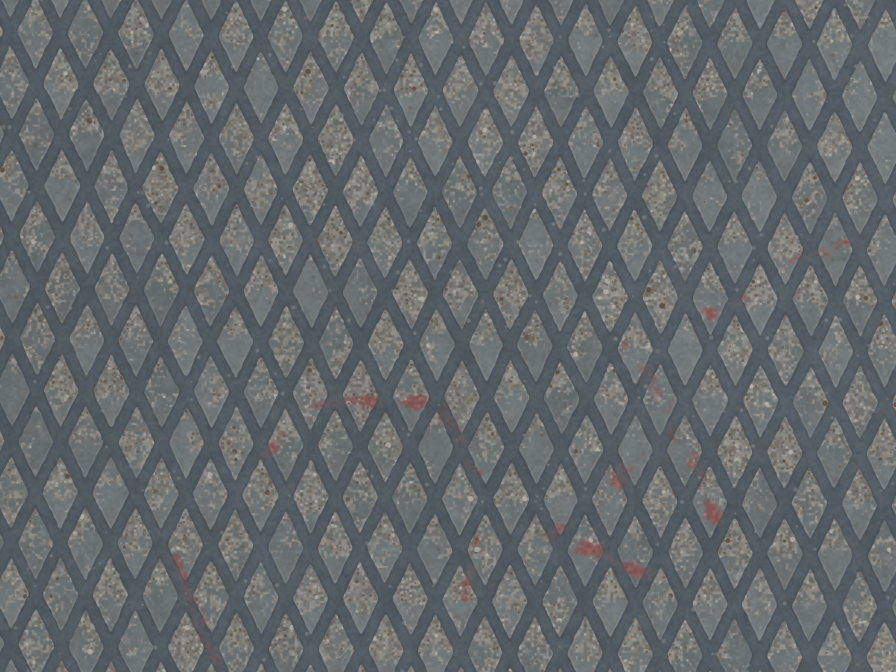
Write a WebGL 2 fragment shader that draws this texture.

```glsl
#version 300 es
precision highp float;

uniform vec2 u_resolution;
out vec4 outColor;

const vec2 PERIOD = vec2(0.0743, 0.152);   // diamond spacing, in canvas heights
const vec2 ANCHOR = vec2(0.019, 0.0625);   // centre of one diamond
const float PLATE_HALF = 0.362;            // plate half size, in lattice cells

const vec3 GROOVE = vec3(0.325, 0.36, 0.382);
const vec3 PLATE = vec3(0.425, 0.452, 0.458);
const vec3 SAND = vec3(0.505, 0.492, 0.468);
const vec3 STONE_PALE = vec3(0.70, 0.69, 0.66);
const vec3 STONE_BROWN = vec3(0.36, 0.29, 0.23);
const vec3 PAINT = vec3(0.55, 0.33, 0.33);

// Paint strokes: start and end points
const int STROKES = 12;
const vec4 STROKE[STROKES] = vec4[STROKES](
    vec4(-0.276, -0.174, -0.207, -0.116), vec4(-0.207, -0.116, -0.033, -0.099),
    vec4(0.002, -0.116, 0.049, -0.203), vec4(0.056, -0.29, 0.005, -0.455),
    vec4(0.158, -0.29, 0.288, -0.182), vec4(0.193, -0.313, 0.297, -0.354),
    vec4(0.271, -0.012, 0.332, -0.108), vec4(0.34, -0.142, 0.401, -0.29),
    vec4(0.392, 0.035, 0.462, 0.057), vec4(0.497, 0.11, 0.609, 0.132),
    vec4(-0.415, -0.325, -0.34, -0.49), vec4(0.605, -0.18, 0.59, -0.215));

float hash(vec2 p) {
    vec3 q = fract(p.xyx * 0.1031);
    q += dot(q, q.yzx + 33.33);
    return fract((q.x + q.y) * q.z);
}

float noise(vec2 p) {
    vec2 i = floor(p), f = fract(p);
    f = f * f * (3.0 - 2.0 * f);
    return mix(mix(hash(i), hash(i + vec2(1, 0)), f.x),
               mix(hash(i + vec2(0, 1)), hash(i + vec2(1, 1)), f.x), f.y);
}

float fbm(vec2 p) {
    float sum = 0.0, amp = 0.5;
    for (int i = 0; i < 4; i++) {
        sum += amp * noise(p);
        p = p * 2.03 + 17.7;
        amp *= 0.5;
    }
    return sum / 0.9375;
}

float roundedBox(vec2 p, float halfSize, float radius) {
    vec2 q = abs(p) - halfSize + radius;
    return length(max(q, 0.0)) + min(max(q.x, q.y), 0.0) - radius;
}

float segmentDistance(vec2 p, vec2 a, vec2 b) {
    vec2 ab = b - a;
    return length(p - a - ab * clamp(dot(p - a, ab) / dot(ab, ab), 0.0, 1.0));
}

// Jittered pebbles: x is coverage, y is a random tone
vec2 pebbles(vec2 p, float size, float density, float pixel) {
    vec2 id = floor(p / size);
    vec2 jitter = vec2(hash(id + 3.1), hash(id + 71.7)) * 0.4 + 0.3;
    float radius = size * mix(0.14, 0.36, hash(id + 19.3));
    float d = length(p - (id + jitter) * size) - radius;
    float present = step(hash(id + 41.9), density);
    return vec2(present * smoothstep(pixel, -pixel, d), hash(id + 57.3));
}

float paintMask(vec2 p) {
    vec2 bent = p + 0.022 * (vec2(noise(p * 22.0), noise(p * 22.0 + 40.0)) - 0.5);
    float d = 1.0;
    for (int i = 0; i < STROKES; i++)
        d = min(d, segmentDistance(bent, STROKE[i].xy, STROKE[i].zw));
    float worn = smoothstep(0.38, 0.6, fbm(p * 34.0 + 9.0));
    return worn * smoothstep(0.012, 0.005, d + 0.006 * (noise(p * 170.0) - 0.5));
}

vec3 addStones(vec3 color, vec2 stone, float amount) {
    vec3 tone = mix(STONE_BROWN, STONE_PALE, smoothstep(0.25, 0.75, stone.y));
    return mix(color, tone, stone.x * amount);
}

void main() {
    float pixel = 1.0 / u_resolution.y;
    vec2 p = (gl_FragCoord.xy - 0.5 * u_resolution) * pixel;

    // Slightly tilted, uneven diamond lattice
    vec2 q = p - ANCHOR + vec2(0.0, 0.015 * p.x);
    q += 0.004 * (vec2(noise(p * 9.0), noise(p * 9.0 + 30.0)) - 0.5);
    vec2 s = q / PERIOD;
    vec2 lattice = vec2(s.x + s.y, s.x - s.y);
    vec2 cell = floor(lattice + 0.5);
    vec2 local = lattice - cell;
    float edge = roundedBox(local, PLATE_HALF, 0.05) + 0.025 * (noise(p * 130.0) - 0.5);
    float soft = max(0.018, 0.8 * pixel / 0.066);
    float plate = smoothstep(soft, -soft, edge);

    // Grit gathers in the upper part of each plate, by a varying amount
    float grain = noise(p * 230.0 + 5.0) - 0.5;
    float up = local.x - local.y;
    float drift = fbm(p * 32.0) + 0.38 * up + 0.3 * (hash(cell + 100.0) - 0.5);
    float sand = smoothstep(0.42, 0.66, drift + 0.35 * grain);

    // Surfaces
    vec3 groove = GROOVE + 0.05 * (fbm(p * 45.0) - 0.5) + 0.035 * grain;
    groove -= 0.028 * smoothstep(0.09, 0.0, edge);
    vec3 top = PLATE + 0.04 * (hash(cell + 200.0) - 0.5) + 0.06 * (fbm(p * 60.0) - 0.5);
    top = mix(top, SAND + 0.16 * grain, sand * 0.85) + 0.04 * grain;
    top += 0.035 * smoothstep(-0.07, -0.01, edge) * smoothstep(0.3, -0.3, up);
    vec3 color = mix(groove, top, plate);

    // Faded paint, then loose stones
    color = mix(color, PAINT + 0.08 * grain, paintMask(p) * mix(0.2, 0.8, plate));
    color = addStones(color, pebbles(p, 0.0065, 0.5, pixel), plate * sand * 0.65);
    color = addStones(color, pebbles(p + 0.37, 0.012, 0.14, pixel), plate * sand * 0.9);
    color = addStones(color, pebbles(p + 0.71, 0.009, 0.07, pixel), 0.3);

    color *= 1.0 + 0.06 * (fbm(p * 3.0) - 0.5) + 0.03 * p.x;
    outColor = vec4(color, 1.0);
}
```
